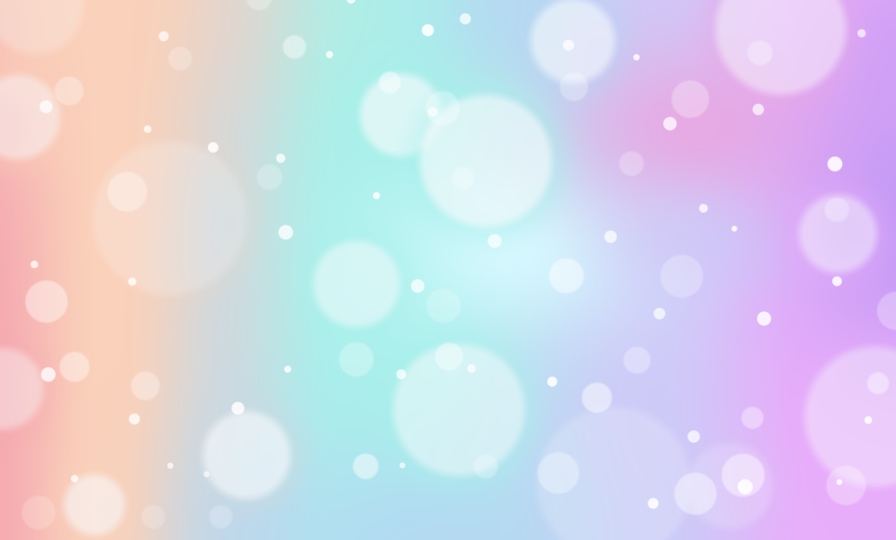
Give the GLSL for this background, as a WebGL 1 fragment shader.

```glsl
precision highp float;
// Soft pastel rainbow gradient with large hazy bokeh discs and scattered light dots.
uniform vec2 u_resolution;

#define DISC_BLUR 0.012
#define HALO_WIDTH 0.035
#define BUBBLE_CELL 0.19
#define BUBBLE_DENSITY 0.75
#define DOT_CELL 0.165
#define DOT_DENSITY 0.7

const vec3 CORAL = vec3(0.96, 0.66, 0.69);
const vec3 PEACH = vec3(0.98, 0.82, 0.73);
const vec3 MIST = vec3(0.81, 0.85, 0.87);
const vec3 AQUA = vec3(0.66, 0.94, 0.92);
const vec3 ICE = vec3(0.84, 0.98, 1.0);
const vec3 SKY = vec3(0.71, 0.84, 0.95);
const vec3 LILAC = vec3(0.81, 0.79, 0.97);
const vec3 PINK = vec3(0.91, 0.66, 0.89);
const vec3 ORCHID = vec3(0.91, 0.68, 0.98);
const vec3 VIOLET = vec3(0.76, 0.60, 0.96);

// Sine-free hash returning two values in 0..1
vec2 hash2(vec2 p) {
  vec3 q = fract(p.xyx * vec3(0.1031, 0.1030, 0.0973));
  q += dot(q, q.yzx + 33.33);
  return fract((q.xx + q.yz) * q.zy);
}

// Blends an elliptical, gaussian patch of tint into the colour
void glow(inout vec3 col, vec2 p, vec2 center, vec2 size, vec3 tint, float amount) {
  vec2 q = (p - center) / size;
  col = mix(col, tint, amount * exp(-dot(q, q)));
}

float discMask(float dist, float radius, float blur) {
  float edge = max(blur, 1.0 / u_resolution.y);
  return 1.0 - smoothstep(radius - edge, radius + edge, dist);
}

// Hazy white disc with a tinted halo around its rim
void bokeh(inout vec3 col, vec2 p, vec2 center, float radius, vec3 tint, float opacity) {
  float dist = length(p - center);
  float rim = (dist - radius) / HALO_WIDTH;
  col = mix(col, tint, 0.6 * opacity * exp(-rim * rim));
  col = mix(col, vec3(0.97, 0.98, 0.99), opacity * discMask(dist, radius, DISC_BLUR));
}

// One randomly sized disc per grid cell, kept wholly inside its cell
void scatter(inout vec3 col, vec2 p, float cell, vec2 radii, vec2 opacities,
             float density, float blur, float seed) {
  vec2 id = floor(p / cell);
  vec2 look = hash2(id + seed);
  vec2 place = hash2(id + seed + 47.0);
  vec2 chance = hash2(id + seed + 91.0);
  float radius = mix(radii.x, radii.y, look.x);
  float margin = radius + blur;
  vec2 center = id * cell + mix(vec2(margin), vec2(cell - margin), place);
  float mask = discMask(length(p - center), radius, blur);
  float opacity = mix(opacities.x, opacities.y, look.y);
  col = mix(col, vec3(1.0), mask * opacity * step(chance.x, density));
}

vec3 background(vec2 p) {
  // Left-to-right colour ramp
  vec3 col = mix(CORAL, PEACH, smoothstep(-0.03, 0.19, p.x));
  col = mix(col, MIST, smoothstep(0.22, 0.43, p.x));
  col = mix(col, AQUA, smoothstep(0.40, 0.63, p.x));
  col = mix(col, LILAC, smoothstep(0.78, 1.20, p.x));
  col = mix(col, ORCHID, smoothstep(1.22, 1.50, p.x));

  // Local patches of colour
  glow(col, p, vec2(0.16, 1.02), vec2(0.33, 0.30), PEACH, 0.9);
  glow(col, p, vec2(0.46, 0.02), vec2(0.16, 0.20), SKY, 0.5);
  glow(col, p, vec2(0.82, -0.03), vec2(0.32, 0.20), SKY, 0.9);
  glow(col, p, vec2(0.93, 0.98), vec2(0.13, 0.16), SKY, 0.7);
  glow(col, p, vec2(0.86, 0.72), vec2(0.24, 0.16), AQUA, 0.7);
  glow(col, p, vec2(0.97, 0.54), vec2(0.24, 0.15), ICE, 0.95);
  glow(col, p, vec2(1.30, 0.76), vec2(0.25, 0.16), PINK, 0.95);
  glow(col, p, vec2(1.30, 0.55), vec2(0.17, 0.10), LILAC, 0.8);
  glow(col, p, vec2(1.68, 0.60), vec2(0.20, 0.28), VIOLET, 0.95);
  glow(col, p, vec2(1.68, 0.92), vec2(0.16, 0.16), VIOLET, 0.5);
  return col;
}

void main() {
  vec2 p = gl_FragCoord.xy / u_resolution.y;
  vec3 col = background(p);

  // Large discs: warm side
  bokeh(col, p, vec2(0.065, 0.99), 0.09, PEACH, 0.25);
  bokeh(col, p, vec2(0.033, 0.783), 0.078, PEACH, 0.48);
  bokeh(col, p, vec2(0.315, 0.596), 0.142, PEACH, 0.22);
  bokeh(col, p, vec2(0.005, 0.28), 0.075, CORAL, 0.4);
  bokeh(col, p, vec2(0.175, 0.065), 0.056, PEACH, 0.58);

  // Large discs: cool middle
  bokeh(col, p, vec2(0.457, 0.157), 0.081, MIST, 0.62);
  bokeh(col, p, vec2(0.66, 0.474), 0.08, AQUA, 0.52);
  bokeh(col, p, vec2(0.743, 0.787), 0.076, AQUA, 0.65);
  bokeh(col, p, vec2(0.90, 0.702), 0.122, AQUA, 0.62);
  bokeh(col, p, vec2(0.85, 0.241), 0.122, AQUA, 0.52);
  bokeh(col, p, vec2(1.061, 0.924), 0.078, SKY, 0.6);

  // Large discs: violet side
  bokeh(col, p, vec2(1.137, 0.104), 0.142, LILAC, 0.22);
  bokeh(col, p, vec2(1.352, 0.10), 0.079, LILAC, 0.2);
  bokeh(col, p, vec2(1.446, 0.946), 0.121, PINK, 0.48);
  bokeh(col, p, vec2(1.552, 0.567), 0.072, ORCHID, 0.48);
  bokeh(col, p, vec2(1.62, 0.228), 0.13, ORCHID, 0.42);

  // Scattered bubbles and bright dots
  scatter(col, p, BUBBLE_CELL, vec2(0.02, 0.04), vec2(0.18, 0.5), BUBBLE_DENSITY, 0.003, 5.0);
  scatter(col, p, DOT_CELL, vec2(0.005, 0.014), vec2(0.65, 0.9), DOT_DENSITY, 0.0015, 23.0);

  gl_FragColor = vec4(col, 1.0);
}
```
